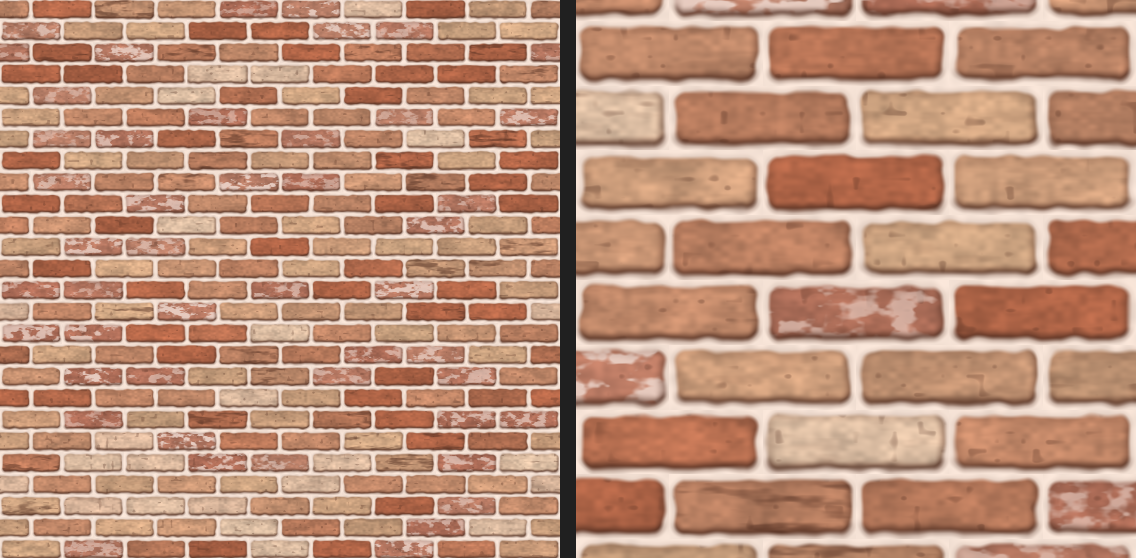
Left: the whole. Right: its middle third, enlarged.
Give the GLSL for this texture, as a WebGL 1 fragment shader.

```glsl
precision highp float;

uniform vec2 u_resolution;

// Layout: bricks across and courses up the canvas
const vec2 REPEATS = vec2(9.0, 25.84);
const float FIRST_COURSE = 0.095;

// Brick geometry, in units of one course height
const vec2 CELL = vec2(2.88, 1.0);
const vec2 HALF_BRICK = vec2(1.365, 0.412);
const float CORNER = 0.16;
const float EDGE_WOBBLE = 0.07;
const float SOFTNESS = 0.045;

// Share of bricks with each finish
const float PALE_SHARE = 0.10;
const float CHALKY_SHARE = 0.17;
const float STREAKED_SHARE = 0.14;

const vec3 MORTAR = vec3(0.965, 0.890, 0.840);
const vec3 TERRACOTTA = vec3(0.680, 0.390, 0.275);
const vec3 CLAY = vec3(0.745, 0.525, 0.405);
const vec3 SAND = vec3(0.790, 0.635, 0.500);
const vec3 PALE = vec3(0.875, 0.765, 0.665);
const vec3 ROSE = vec3(0.700, 0.450, 0.375);
const vec3 CHALK = vec3(0.930, 0.840, 0.800);
const vec3 SHADOW = vec3(0.300, 0.165, 0.115);

float hash(vec2 p) {
  vec3 q = fract(vec3(p.xyx) * 0.1031);
  q += dot(q, q.yzx + 33.33);
  return fract((q.x + q.y) * q.z);
}

float noise(vec2 p) {
  vec2 i = floor(p);
  vec2 f = fract(p);
  f = f * f * (3.0 - 2.0 * f);
  return mix(mix(hash(i), hash(i + vec2(1.0, 0.0)), f.x),
             mix(hash(i + vec2(0.0, 1.0)), hash(i + 1.0), f.x), f.y);
}

float fbm(vec2 p) {
  float sum = 0.0;
  float amplitude = 0.5;
  for (int i = 0; i < 3; i++) {
    sum += amplitude * noise(p);
    p = p * 2.03 + 17.3;
    amplitude *= 0.5;
  }
  return sum / 0.875;
}

float roundedBox(vec2 p, vec2 halfSize, float radius) {
  vec2 q = abs(p) - halfSize + radius;
  return length(max(q, 0.0)) + min(max(q.x, q.y), 0.0) - radius;
}

vec3 brickColor(vec2 id, vec2 surface) {
  float tone = hash(id + 3.7);
  float finish = hash(id + 41.3);

  // Fired clay tone of the whole brick
  vec3 color = mix(TERRACOTTA, CLAY, smoothstep(0.18, 0.50, tone));
  color = mix(color, SAND, smoothstep(0.52, 0.92, tone));
  color *= 0.95 + 0.11 * hash(id + 87.1);

  float chalkyEnd = PALE_SHARE + CHALKY_SHARE;
  float streakedEnd = chalkyEnd + STREAKED_SHARE;
  float pale = 1.0 - step(PALE_SHARE, finish);
  float chalky = step(PALE_SHARE, finish) - step(chalkyEnd, finish);
  float streaked = step(chalkyEnd, finish) - step(streakedEnd, finish);
  color = mix(color, PALE, 0.85 * pale);
  color = mix(color, ROSE, 0.75 * chalky);

  // Mottling and grain
  float mottle = fbm(surface * vec2(1.6, 3.0));
  float grain = noise(surface * vec2(8.0, 11.0));
  color *= 1.0 + 0.30 * (mottle - 0.5) + 0.13 * (grain - 0.5);

  // Dark firing streaks and pits
  float streak = smoothstep(0.50, 0.78, fbm(surface * vec2(1.3, 5.5) + 9.0));
  color = mix(color, SHADOW, streak * (0.08 + 0.42 * streaked));
  float pit = smoothstep(0.80, 0.97, noise(surface * vec2(5.0, 7.0) + 31.0));
  color = mix(color, SHADOW, 0.28 * pit);

  // Chalky patches
  float patches = smoothstep(0.46, 0.66, fbm(surface * vec2(2.8, 5.0) + 63.0));
  float cover = 0.45 + 0.45 * hash(id + 19.9);
  return mix(color, CHALK, patches * chalky * cover);
}

void main() {
  vec2 wall = gl_FragCoord.xy / u_resolution * REPEATS;
  wall.y += FIRST_COURSE;
  float course = floor(wall.y);
  wall.x += 0.5 * mod(course, 2.0);
  vec2 id = vec2(mod(floor(wall.x), REPEATS.x), course);
  vec2 local = (fract(wall) - 0.5) * CELL;
  vec2 surface = local + 7.0 + id * vec2(5.3, 3.7);

  // Slightly uneven brick outline
  vec2 size = HALF_BRICK - vec2(0.04, 0.025) * hash(id + 55.0);
  float dist = roundedBox(local, size, CORNER);
  dist += EDGE_WOBBLE * (noise(surface * 4.0) - 0.5);
  float blur = max(SOFTNESS, 0.8 * REPEATS.y / u_resolution.y);
  float brick = 1.0 - smoothstep(-blur, blur, dist);

  // Edges shaded most strongly below and to the right
  float below = smoothstep(-0.18, -0.40, local.y);
  float right = smoothstep(1.15, 1.36, local.x);
  float rim = smoothstep(-0.17, 0.0, dist);
  float shade = rim * clamp(0.14 + 0.62 * below + 0.28 * right, 0.0, 0.8);
  vec3 color = mix(brickColor(id, surface), SHADOW, shade);

  // Mortar with a soft contact shadow
  vec3 joint = MORTAR * (0.97 + 0.06 * noise(surface * 6.0));
  float contact = 1.0 - smoothstep(0.0, 0.11, dist);
  joint = mix(joint, SHADOW, contact * (0.10 + 0.25 * below));
  gl_FragColor = vec4(mix(joint, color, brick), 1.0);
}
```
